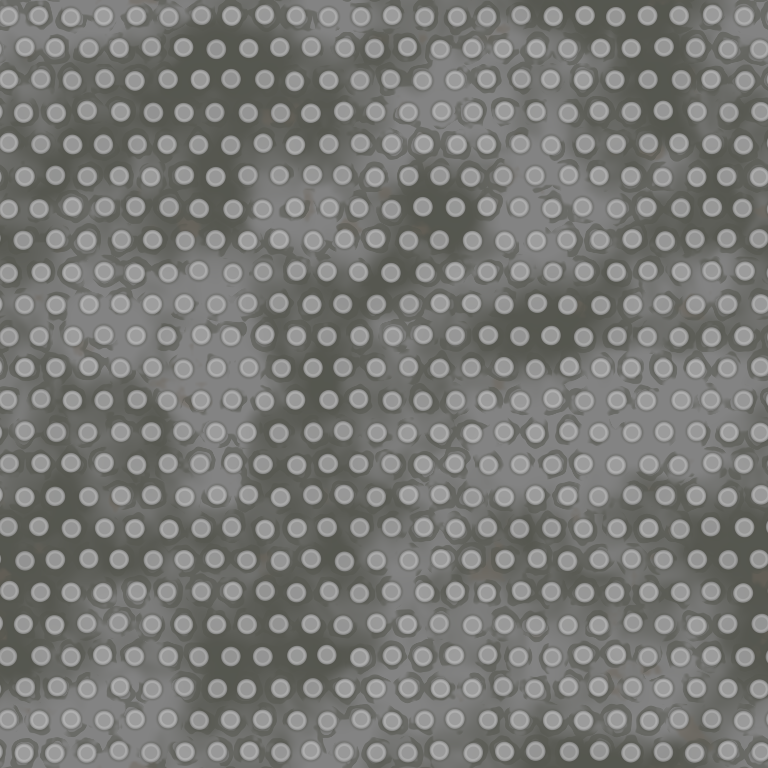
Write a Shadertoy shader that draws this pattern.

```glsl
// Worn grey anti-slip sheet: staggered raised studs over a grimy, mottled ground.
#define REPEATS 24.0
#define JITTER 0.045
#define STUD_RADIUS 0.305
#define RING_OUTER 0.265
#define RING_INNER 0.195
#define GROUND vec3(0.515, 0.515, 0.515)
#define GRIME vec3(0.315, 0.320, 0.290)
#define RUST vec3(0.43, 0.40, 0.36)
#define STUD_FACE vec3(0.605)
#define STUD_RING vec3(0.680)
#define CLOUD_PERIOD 7.0
#define FLAKE_PERIOD 66.0

vec2 hash2(vec2 p) {
    vec3 q = fract(p.xyx * vec3(0.1031, 0.1030, 0.0973));
    q += dot(q, q.yzx + 33.33);
    return fract((q.xx + q.yz) * q.zy);
}

// Value noise that wraps after a whole number of cells
float wrapNoise(vec2 uv, float period, float seed) {
    vec2 p = uv * period;
    vec2 i = floor(p), f = fract(p);
    f = f * f * (3.0 - 2.0 * f);
    vec2 a = mod(i, period) + seed;
    vec2 b = mod(i + 1.0, period) + seed;
    return mix(mix(hash2(a).x, hash2(vec2(b.x, a.y)).x, f.x),
               mix(hash2(vec2(a.x, b.y)).x, hash2(b).x, f.x), f.y);
}

float wrapFbm(vec2 uv, float period, float seed) {
    float sum = 0.0, amp = 0.5;
    for (int k = 0; k < 4; k++) {
        sum += amp * wrapNoise(uv, period, seed + float(k) * 17.0);
        period *= 2.0;
        amp *= 0.5;
    }
    return sum / 0.9375;
}

// Distance to the nearest stud centre (x) and that stud's random value (y)
vec2 nearestStud(vec2 p) {
    vec2 best = vec2(9.0, 0.0);
    for (int y = -1; y <= 1; y++) {
        float row = floor(p.y) + float(y);
        float shift = mod(row, 2.0) < 0.5 ? 0.75 : 0.25;
        for (int x = -1; x <= 1; x++) {
            float col = floor(p.x) + float(x);
            vec2 rnd = hash2(mod(vec2(col, row), REPEATS) + 5.0);
            vec2 centre = vec2(col + shift, row + 0.5) + (rnd - 0.5) * 2.0 * JITTER;
            float d = length(p - centre);
            if (d < best.x) best = vec2(d, fract(rnd.x * 7.0 + rnd.y));
        }
    }
    return best;
}

// Antialiased coverage of the region where d is negative
float fill(float d, float blur) {
    return smoothstep(blur, -blur, d);
}

void mainImage(out vec4 fragColor, in vec2 fragCoord) {
    vec2 uv = fragCoord / iResolution.xy;
    float px = REPEATS / iResolution.y;
    vec2 stud = nearestStud(uv * REPEATS);

    // Soft clouds of dirt
    vec2 warp = vec2(wrapNoise(uv, 18.0, 3.0), wrapNoise(uv, 18.0, 41.0)) - 0.5;
    float cloud = wrapFbm(uv + 0.035 * warp, CLOUD_PERIOD, 11.0);
    float dirt = smoothstep(0.36, 0.76, cloud);
    vec3 col = mix(GROUND, GRIME, 0.9 * dirt);

    // Faint brown stains
    float stain = smoothstep(0.70, 0.82, wrapFbm(uv, 20.0, 73.0));
    col = mix(col, RUST, 0.5 * stain);

    // Crisp broken collars of grime around the studs
    float ragged = wrapNoise(uv, FLAKE_PERIOD, 29.0) - 0.5;
    float fine = wrapNoise(uv, FLAKE_PERIOD * 2.0, 53.0) - 0.5;
    float collar = abs(stud.x - 0.40 + 0.22 * ragged + 0.09 * fine) - 0.085;
    float gap = 0.47 - wrapNoise(uv, 40.0, 97.0) - 0.9 * (cloud - 0.5) + 0.25 * fine;
    float flake = fill(max(collar, 0.25 * gap), 0.7 * px);
    col = mix(col, GRIME + 0.02, 0.55 * flake);

    // Contact shadow
    float shadow = 1.0 - smoothstep(STUD_RADIUS - 0.02, STUD_RADIUS + 0.10, stud.x);
    col = mix(col, GRIME, 0.40 * shadow);

    // Stud: sloped rim, bright ring, flat face
    float d = stud.x + 0.018 * ragged;
    float blur = max(0.7 * px, 0.014);
    vec3 top = mix(STUD_FACE - 0.03, STUD_RING, fill(d - RING_OUTER, blur * 1.3));
    top = mix(top, STUD_FACE, fill(d - RING_INNER, blur));
    top += 0.025 * (stud.y - 0.5);
    top = mix(top, GRIME, 0.07 * dirt + 0.06 * flake);
    col = mix(col, top, fill(d - STUD_RADIUS, blur));

    fragColor = vec4(col, 1.0);
}
```
